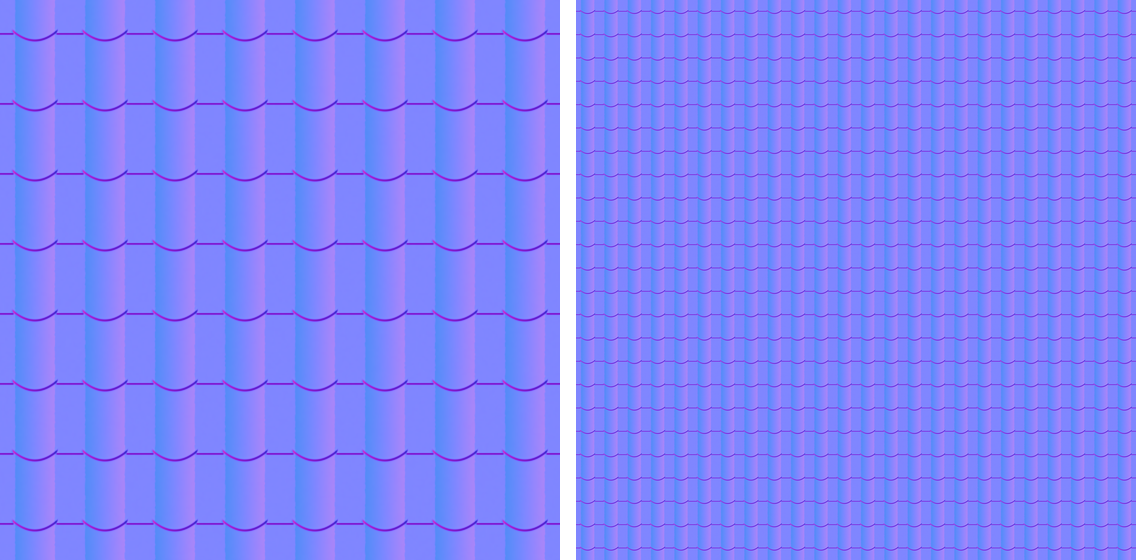
Left, the tile; right, the same tile 3 across and 3 down.
Reproduce this texture map procedurally as a WebGL 1 fragment shader.

```glsl
precision highp float;

uniform vec2 u_resolution;

const float TILES = 8.0;          // repeats across and down
const float ROLL_HALF = 0.283;    // half width of the rounded roll, in cells
const float ROLL_TILT = 0.37;     // sideways tilt at the roll edges
const float BASE_TILT = 0.05;     // constant lean of the whole surface
const float LIP_LOW = 0.422;      // lowest point of the curved lip
const float LIP_BEND = 1.35;      // parabola factor of the curved lip
const float LIP_HALF = 0.325;     // half width of the curved lip
const float LIP_WIDTH = 0.014;
const float SEAM_Y = 0.516;       // height of the straight seam
const float SEAM_START = 0.308;   // distance from roll centre to seam
const float SEAM_WIDTH = 0.011;
const float STEP_TILT = 1.65;     // steepness of lips and seams
const float TIP_TILT = 0.38;      // flare where lip and seam meet
const float EDGE_WEAR = 0.010;    // raggedness of the roll edges
const float GRAIN = 0.012;        // faint surface unevenness

float hash(vec2 p) {
    vec3 q = fract(vec3(p.xyx) * 0.1031);
    q += dot(q, q.yzx + 33.33);
    return fract((q.x + q.y) * q.z);
}

// Value noise over the unit square, wrapping at its borders
float wrapNoise(vec2 uv, float period) {
    vec2 p = uv * period;
    vec2 i = floor(p);
    vec2 f = fract(p);
    f = f * f * (3.0 - 2.0 * f);
    vec2 a = mod(i, period);
    vec2 b = mod(i + 1.0, period);
    return mix(mix(hash(a), hash(vec2(b.x, a.y)), f.x),
               mix(hash(vec2(a.x, b.y)), hash(b), f.x), f.y);
}

float ridge(float dist, float width) {
    float t = dist / width;
    return exp(-t * t);
}

void main() {
    vec2 uv = gl_FragCoord.xy / u_resolution;
    vec2 cell = fract(uv * TILES);
    float x = cell.x - 0.5;
    float side = x < 0.0 ? -1.0 : 1.0;
    float pixel = TILES / min(u_resolution.x, u_resolution.y);

    // Rounded roll with slightly ragged edges
    float wear = (wrapNoise(uv, 256.0) - 0.5) * EDGE_WEAR;
    float roll = 1.0 - smoothstep(-pixel, pixel, abs(x) - ROLL_HALF + wear);
    vec2 slope = vec2(0.0, BASE_TILT);
    slope.x += roll * (ROLL_TILT * x / ROLL_HALF - 0.01);
    slope.y += roll * 0.05 * smoothstep(0.1, -ROLL_HALF, x);

    // Curved lip: the step leans across the curve
    float bend = 2.0 * LIP_BEND * x;
    float lipDist = (cell.y - LIP_LOW - LIP_BEND * x * x) / sqrt(1.0 + bend * bend);
    float lipSpan = 1.0 - smoothstep(LIP_HALF - 0.03, LIP_HALF + 0.015, abs(x));
    float lip = lipSpan * ridge(lipDist, max(LIP_WIDTH, 0.7 * pixel));
    vec2 across = normalize(vec2(-bend, -1.0));

    // Straight seam between neighbouring rolls
    float seamSpan = smoothstep(SEAM_START - 0.012, SEAM_START + 0.012, abs(x));
    float seam = seamSpan * ridge(cell.y - SEAM_Y, max(SEAM_WIDTH, 0.7 * pixel));

    // Small flares at both ends of the lip
    vec2 tip = vec2(abs(x) - 0.318, cell.y - 0.548) / vec2(0.022, 0.022);
    float flare = exp(-dot(tip, tip)) * (1.0 - lip);

    // Soft rim just above the steps
    float rim = lipSpan * ridge(lipDist - 0.032, 0.016)
              + 0.6 * seamSpan * ridge(cell.y - SEAM_Y - 0.028, 0.014);

    slope += across * lip * STEP_TILT;
    slope.y -= seam * STEP_TILT * (1.0 - lip);
    slope.x += side * flare * TIP_TILT;
    slope.y += rim * 0.04;
    slope += GRAIN * (vec2(wrapNoise(uv, 192.0), wrapNoise(uv.yx, 160.0)) - 0.5);

    vec3 normal = normalize(vec3(slope, 1.0));
    gl_FragColor = vec4(0.5 + 0.5 * normal, 1.0);
}
```
